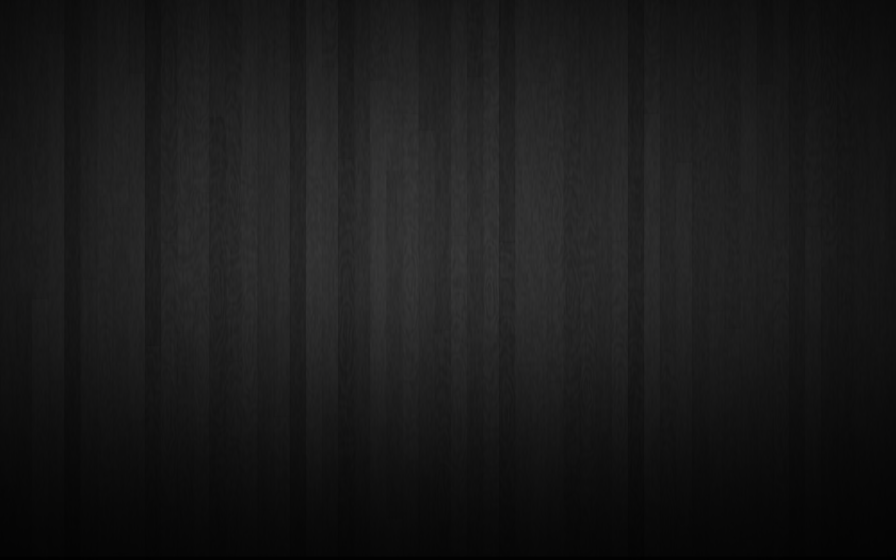
This texture is drawn by a WebGL 2 fragment shader. Its source:

```glsl
#version 300 es
precision highp float;
// Dark vertical wood planks under a soft central light that fades to black edges.
uniform vec2 u_resolution;
out vec4 outColor;

// Light
const vec2 LIGHT_CENTER = vec2(0.475, 0.575);
const float LIGHT_PEAK = 0.186;
const float AMBIENT = 0.004;
const float SPREAD_X = 0.56;
const float SPREAD_UP = 0.50;
const float SPREAD_DOWN = 0.40;
const vec3 WOOD_TINT = vec3(1.0, 1.0, 1.005);
// Planks
const float PLANK_WIDTH = 0.01797;
const float PLANK_ORIGIN = 0.4857;
const float BOARD_LENGTH = 0.62;
const float COLUMN_VARIATION = 0.16;
const float BOARD_VARIATION = 0.09;
const float DARK_PLANK = 0.87;
const float DARK_COLUMNS[8] = float[8](-23.0, -18.0, -9.0, -6.0, 0.0, 4.0, 12.0, 25.0);
const float SEAM_DEPTH = 0.07;
const float JOINT_DEPTH = 0.03;
// Grain
const float FIBRE_STRENGTH = 0.10;
const float FLECK_STRENGTH = 0.12;
const float RING_STRENGTH = 0.045;
const float BOTTOM_STRIP = 0.006;

float hash(vec2 p) {
  vec3 q = fract(vec3(p.xyx) * 0.1031);
  q += dot(q, q.yzx + 33.33);
  return fract((q.x + q.y) * q.z);
}

float noise(vec2 p) {
  vec2 i = floor(p), f = fract(p);
  f = f * f * (3.0 - 2.0 * f);
  return mix(mix(hash(i), hash(i + vec2(1, 0)), f.x),
             mix(hash(i + vec2(0, 1)), hash(i + vec2(1, 1)), f.x), f.y);
}

// Height in boards, with staggered joints in each column
float boardCoord(float column, float y) {
  return y / BOARD_LENGTH + 7.0 * hash(vec2(column + 80.0, 3.7));
}

// Brightness of one board, including its faint end joint
float boardTone(float column, float y, float pixelY) {
  float t = boardCoord(column, y);
  float board = floor(t), f = fract(t);
  float w = 1.5 * pixelY / BOARD_LENGTH;
  float here = hash(vec2(column + 90.0, board + 11.0));
  float above = hash(vec2(column + 90.0, board + 12.0));
  float tone = 1.0 + COLUMN_VARIATION * (hash(vec2(column + 70.0, 5.3)) - 0.5);
  tone += BOARD_VARIATION * (mix(here, above, smoothstep(1.0 - w, 1.0, f)) - 0.5);
  for (int i = 0; i < 8; i++) {
    if (abs(column - DARK_COLUMNS[i]) < 0.5) tone *= DARK_PLANK;
  }
  float joint = 1.0 - smoothstep(0.0, max(w, 0.006), min(f, 1.0 - f));
  return tone - JOINT_DEPTH * joint;
}

// Fine fibres, short flecks and faint nested arches in some boards
float grain(vec2 uv, float column, float local) {
  float fibre = noise(vec2(uv.x * 430.0, uv.y * 24.0)) - 0.5;
  float fleck = noise(vec2(uv.x * 500.0 + 31.0, uv.y * 120.0)) - 0.5;
  float t = boardCoord(column, uv.y);
  float seed = hash(vec2(column + 60.0, floor(t) + 40.0));
  float x = local - 0.5 + 0.25 * (seed - 0.5);
  float y = (fract(t) - 0.5) * 4.0;
  float warp = noise(vec2(local * 3.0 + column * 5.0 + 300.0, uv.y * 45.0));
  float rings = sin(30.0 * length(vec2(x, y)) + 7.0 * warp + 6.0 * seed);
  return FIBRE_STRENGTH * fibre + FLECK_STRENGTH * fleck
       + RING_STRENGTH * rings * smoothstep(0.3, 0.8, seed);
}

float lightAt(vec2 uv) {
  vec2 d = uv - LIGHT_CENTER;
  d /= vec2(SPREAD_X, d.y > 0.0 ? SPREAD_UP : SPREAD_DOWN);
  return AMBIENT + LIGHT_PEAK * exp(-dot(d, d));
}

void main() {
  vec2 uv = gl_FragCoord.xy / u_resolution;
  vec2 pixel = 1.0 / u_resolution;

  // Plank columns with softened sides
  float across = (uv.x - PLANK_ORIGIN) / PLANK_WIDTH;
  float column = floor(across), local = fract(across);
  float soft = min(pixel.x / PLANK_WIDTH, 0.5);
  float tone = mix(boardTone(column, uv.y, pixel.y),
                   boardTone(column + 1.0, uv.y, pixel.y),
                   smoothstep(1.0 - soft, 1.0, local));
  float seam = 1.0 - smoothstep(0.0, max(soft, 0.10), min(local, 1.0 - local));
  float seamDepth = SEAM_DEPTH * hash(vec2(floor(across + 0.5) + 50.0, 9.1));
  tone += grain(uv, column, local) - seamDepth * seam;

  // Lighting and the dark lower rim
  float value = lightAt(uv) * tone;
  value *= mix(0.3, 1.0, smoothstep(BOTTOM_STRIP - pixel.y, BOTTOM_STRIP + pixel.y, uv.y));
  outColor = vec4(max(value, 0.0) * WOOD_TINT, 1.0);
}
```
